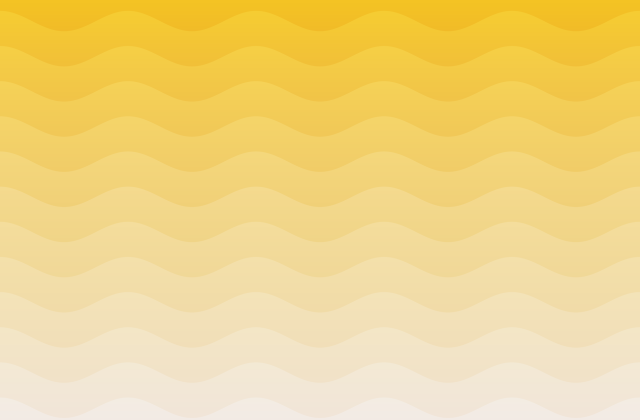
This background is drawn by a WebGL 2 fragment shader. Its source:

```glsl
#version 300 es
precision highp float;

uniform vec2 u_resolution;
out vec4 fragColor;

const float TAU = 6.2831853;
const float WAVE_COUNT = 12.0;
const float WAVES_ACROSS = 5.0;
const float SPACING = 0.0837;      // vertical step between layers
const float FIRST_CREST = 0.0258;  // depth of the first crest below the top
const float WAVE_HEIGHT = 0.0486;  // crest to trough

vec3 rgb(float r, float g, float b) {
    return vec3(r, g, b) / 255.0;
}

// Three-stop gradient with its middle colour at t = 0.5
vec3 ramp(vec3 first, vec3 middle, vec3 last, float t) {
    vec3 upper = mix(first, middle, clamp(t * 2.0, 0.0, 1.0));
    return mix(upper, last, clamp(t * 2.0 - 1.0, 0.0, 1.0));
}

// Drop of the edge below its crest, from 0 to height
float waveDrop(float x, float repeats, float height) {
    return height * 0.5 * (1.0 - cos(TAU * x * repeats));
}

// Each layer fades from a light crest to a warmer base
vec3 layerColor(float layer, float depth) {
    float t = layer / WAVE_COUNT;
    vec3 crest = ramp(rgb(246.0, 202.0, 32.0),
                      rgb(244.0, 218.0, 142.0),
                      rgb(243.0, 236.0, 226.0), t);
    vec3 base = ramp(rgb(241.0, 187.0, 40.0),
                     rgb(240.0, 212.0, 135.0),
                     rgb(241.0, 232.0, 232.0), t);
    float crestDepth = FIRST_CREST + (layer - 1.0) * SPACING;
    float fade = (depth - crestDepth) / (SPACING + WAVE_HEIGHT);
    return mix(crest, base, clamp(fade, 0.0, 1.0));
}

void main() {
    vec2 uv = gl_FragCoord.xy / u_resolution;
    float depth = 1.0 - uv.y;

    // Continuous layer position; whole numbers lie on the wave edges
    float drop = waveDrop(uv.x, WAVES_ACROSS, WAVE_HEIGHT);
    float position = (depth - FIRST_CREST - drop) / SPACING + 1.0;

    // Blend the two layers that meet at the nearest edge
    float edge = clamp(floor(position + 0.5), 1.0, WAVE_COUNT);
    float softness = 0.7 / (u_resolution.y * SPACING);
    float cover = smoothstep(-softness, softness, position - edge);
    vec3 color = mix(layerColor(edge - 1.0, depth), layerColor(edge, depth), cover);

    fragColor = vec4(color, 1.0);
}
```
